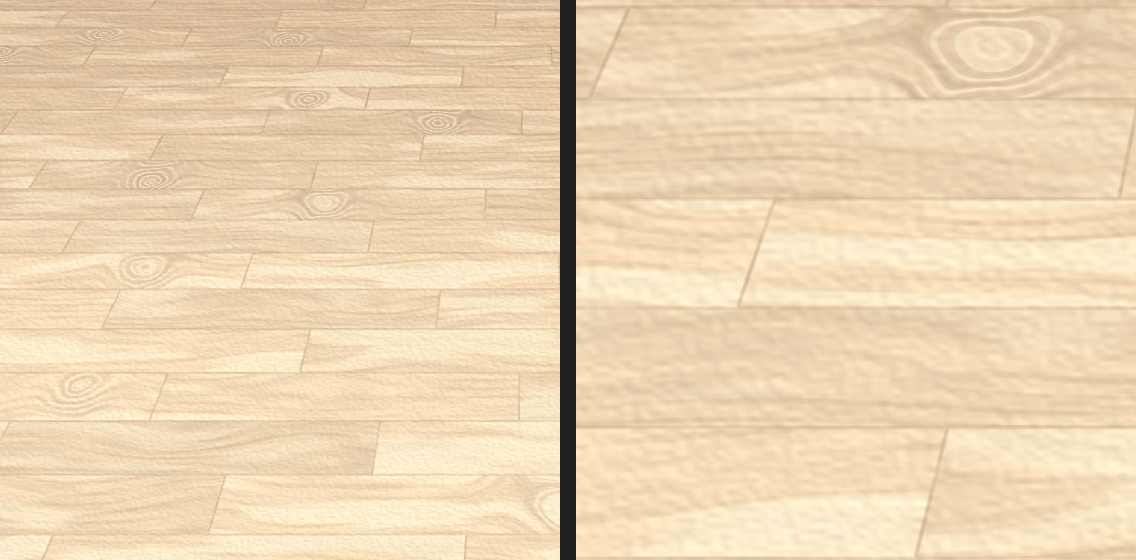
Left: the whole. Right: its middle third, enlarged.
This texture is drawn by a Shadertoy shader. Its source:

```glsl
float hash(vec2 p) {
    vec3 q = fract(vec3(p.xyx) * 0.1031);
    q += dot(q, q.yzx + 33.33);
    return fract((q.x + q.y) * q.z);
}

float noise(vec2 p) {
    vec2 i = floor(p), f = fract(p);
    f = f * f * (3.0 - 2.0 * f);
    return mix(mix(hash(i), hash(i + vec2(1, 0)), f.x),
               mix(hash(i + vec2(0, 1)), hash(i + vec2(1, 1)), f.x), f.y);
}

void mainImage(out vec4 fragColor, in vec2 fragCoord) {
    vec2 uv = fragCoord / iResolution.xy;
    float pixel = 1.0 / iResolution.y;

    // Perspective floor: rows recede towards a horizon above the canvas
    float depth = 1.9857 - uv.y;
    float across = 32.157 - 33.287 / depth;
    float row = floor(across);
    float g = across - row;

    // Each row is shifted by three eighths of a plank
    float along = ((uv.x - 0.944) / depth + 0.2 + 0.1425 * row) / 0.38;
    float column = floor(along);
    float f = along - column;
    vec2 id = vec2(column, row) + 40.0;
    float tone = hash(id);
    vec2 seed = 60.0 * vec2(hash(id + 7.3), hash(id + 19.1));

    // Knots bend the grain into rings on some planks
    vec2 grain = vec2(f * 6.8, g);
    vec2 knot = vec2(6.8 * (0.4 + 0.5 * hash(id + 3.7)), 0.2 + 0.6 * hash(id + 11.9));
    float diagonal = mod(row - 3.0 * column, 8.0);
    float hasKnot = max(step(abs(diagonal - 3.0), 0.1), step(0.82, hash(id + 29.3)));
    vec2 d = grain - knot;
    d += 0.12 * (vec2(noise(grain * 3.0 + seed), noise(grain * 3.0 - seed)) - 0.5);
    float ring = length(d * vec2(1.0, 1.35));
    float nearKnot = hasKnot * exp(-1.4 * d.x * d.x);

    // Long wavering growth lines
    float warp = (1.0 + 2.0 * hash(id + 5.1)) * noise(grain * vec2(0.4, 1.3) + seed);
    float phase = mix(g * 5.0 + warp, ring * 6.0, nearKnot);
    float wave = sin(6.2832 * phase);
    float breakup = noise(vec2(grain.x * 0.9, phase * 1.7) + seed);
    float fibre = noise(vec2(grain.x * 1.6, phase * 2.6) + seed.yx);
    float streak = noise(vec2(grain.x * 0.45, phase * 0.8) + seed + 13.0);
    float cream = smoothstep(0.56, 0.8, streak + 0.12 * (fibre - 0.5));
    cream = max(cream * (0.45 + 0.55 * tone), 0.9 * nearKnot * smoothstep(0.35, 0.9, -wave));

    // Peach wood, browner with distance
    float far = smoothstep(0.35, 1.08, uv.y);
    vec3 wood = mix(vec3(0.963, 0.865, 0.725), vec3(0.87, 0.755, 0.625), far);
    vec3 pale = mix(vec3(1.0, 0.95, 0.825), vec3(0.95, 0.86, 0.73), far);
    vec3 color = wood * (1.0 + 0.045 * (tone - 0.5));
    color *= 1.0 - vec3(0.055, 0.07, 0.085) * smoothstep(0.1, 1.0, wave) * breakup;
    color *= 1.0 + 0.07 * (fibre - 0.5);
    color *= 1.0 - 0.04 * nearKnot;
    color = mix(color, pale, 0.85 * cream);

    // Seams measured in canvas units
    float rowSeam = min(g, 1.0 - g) * depth * depth / 33.287;
    float endSeam = min(f, 1.0 - f) * 0.38 * depth;
    float rowLine = 1.0 - smoothstep(0.0004, 0.0012 + pixel, rowSeam);
    float endLine = 1.0 - smoothstep(0.0005, 0.0014 + pixel, endSeam);
    float wear = 0.5 + 0.5 * noise(uv * vec2(25.0, 60.0));
    float seam = max(0.6 * rowLine, 0.75 * endLine) * wear;
    color = mix(color, wood * vec3(0.84, 0.81, 0.77), seam);

    // Fine embossed surface
    float emboss = noise(uv * vec2(190.0, 300.0)) - noise(uv * vec2(190.0, 300.0) + vec2(0.5, 0.8));
    color *= 1.0 + 0.06 * emboss + 0.025 * (noise(uv * vec2(130.0, 260.0) + 9.0) - 0.5);

    fragColor = vec4(clamp(color, 0.0, 1.0), 1.0);
}
```
